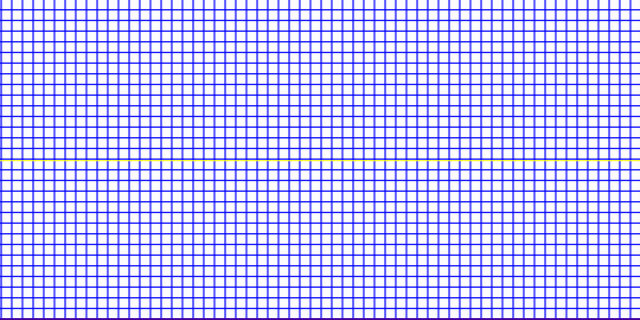
A Shadertoy shader for this pattern:

```glsl
const vec2 GRAIN = vec2(512.0, 256.0);  // design units across the canvas
const vec2 CELLS = vec2(60.0, 30.0);    // repeats across and down

const vec3 PAPER = vec3(0.99, 0.99, 1.0);
const vec3 INK = vec3(0.0, 0.0, 1.0);
const vec3 MIDLINE = vec3(1.0, 1.0, 0.0);
const vec3 BASELINE = vec3(0.26, 0.0, 0.58);

// Coverage of a stroke with a linear ramp on both edges
float stroke(float position, float center, float width, float softness) {
    float inside = 0.5 * width - abs(position - center);
    return clamp(inside / softness + 0.5, 0.0, 1.0);
}

// Center of the closest evenly spaced rule
float nearestRule(float position, float spacing, float offset) {
    return round((position - offset) / spacing) * spacing + offset;
}

void mainImage(out vec4 fragColor, in vec2 fragCoord) {
    vec2 p = fragCoord / iResolution.xy * GRAIN;
    vec2 pixel = GRAIN / iResolution.xy;
    vec2 spacing = GRAIN / CELLS;

    // Soft, pale upright rules
    float column = nearestRule(p.x, spacing.x, 0.9);
    float upright = stroke(p.x, column, 1.65, max(pixel.x, 1.0));
    vec3 color = mix(PAPER, INK, 0.66 * upright);

    // Thin, dark level rules
    float row = nearestRule(p.y, spacing.y, 0.7);
    color = mix(color, INK, 0.92 * stroke(p.y, row, 1.1, pixel.y));

    // Accent lines at half height and along the bottom
    float middle = 0.5 * GRAIN.y - 0.5;
    color = mix(color, MIDLINE, 0.8 * stroke(p.y, middle, 1.0, pixel.y));
    color = mix(color, BASELINE, stroke(p.y, 0.7, 1.4, pixel.y));

    fragColor = vec4(color, 1.0);
}
```
